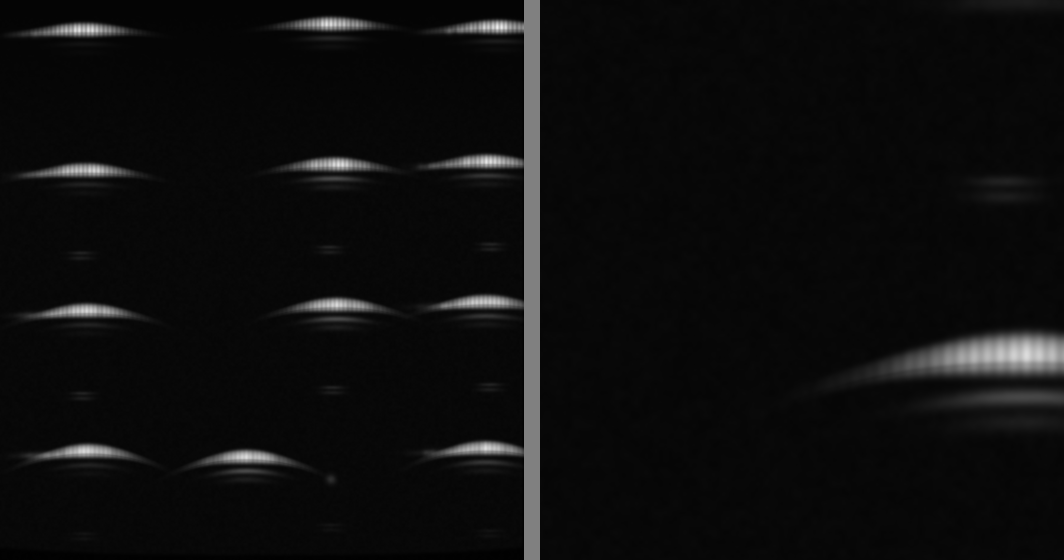
Left, the full canvas; right, a detail of the centre.
Reproduce this pattern procedurally as a WebGL 1 fragment shader.

```glsl
precision highp float;
// Grey echo scan: three columns by four rows of soft bright arcs on near-black grain.
// Each arc is a bent, tapered band with thin echoes below, a side smear and a faint
// ghost further down; the middle column swings to the left in the bottom row.

#define UNITS_TALL 768.0    // canvas height in drawing units
#define ROW_PITCH 192.5     // distance between rows
#define FIRST_ROW 41.0      // depth of the top row
#define ARC_REACH 54.0      // brightness falloff along an arc
#define ARC_HALF 9.5        // half thickness at the crest
#define ARC_GAIN 0.74       // peak brightness
#define ECHO_GAIN 0.25      // brightness of the first echo
#define GHOST_DROP 117.0    // depth of the ghost below its row
#define GHOST_GAIN 0.10
#define COMB_PITCH 6.0      // vertical ripple inside the arcs
#define FLOOR_GREY 0.029
#define GRAIN 0.016

uniform vec2 u_resolution;

float hash(vec2 p) {
  vec3 q = fract(vec3(p.xyx) * 0.1031);
  q += dot(q, q.yzx + 33.33);
  return fract((q.x + q.y) * q.z);
}

float noise(vec2 p) {
  vec2 i = floor(p), f = fract(p);
  f = f * f * (3.0 - 2.0 * f);
  return mix(mix(hash(i), hash(i + vec2(1.0, 0.0)), f.x),
             mix(hash(i + vec2(0.0, 1.0)), hash(i + vec2(1.0)), f.x), f.y);
}

float bell(float x, float width) {
  x /= width;
  return exp(-x * x);
}

// Column centre; the flags select the middle and right columns.
vec2 slotCentre(float row, float middle, float right, float swing) {
  float x = 115.0 + 2.0 * row;
  x = mix(x, 454.0 + 4.0 * row - 128.0 * swing, middle);
  x = mix(x, 666.0 + 16.0 * exp2(-4.0 * row), right);
  float lift = middle * (8.0 - 16.0 * swing) + right * (4.0 + 4.0 * row * (3.0 - row));
  return vec2(x, FIRST_ROW + ROW_PITCH * row - lift);
}

// Bright bent band with comb ripple and a fine dark split.
float arcBand(vec2 d, float row, float seed) {
  float halfThick = ARC_HALF * mix(0.42, 1.0, bell(d.x, 58.0));
  float v = d.y / halfThick;
  float profile = exp(-v * v * v * v) * (0.8 + 0.2 * bell(v - 0.05, 0.5));
  profile *= 1.0 - 0.12 * bell(v - 0.45, 0.16) - 0.15 * smoothstep(0.2, 1.0, v);
  float comb = 1.0 + (0.11 - 0.025 * row) * cos(6.28318 * d.x / COMB_PITCH);
  float streak = 0.88 + 0.24 * noise(vec2(d.x / 9.0 + 40.0, seed));
  return ARC_GAIN * profile * bell(d.x, ARC_REACH) * comb * streak;
}

// Thin layers that follow the arc below it.
float echoes(vec2 d, float gain) {
  return gain * (bell(d.y - 19.5, 4.0) * bell(d.x, 37.0)
               + 0.32 * bell(d.y - 31.0, 4.5) * bell(d.x, 30.0));
}

// Two short faint dashes.
float ghost(vec2 d) {
  float dashes = bell(d.y + 3.5, 2.6) + 0.8 * bell(d.y - 3.5, 3.0);
  return GHOST_GAIN * dashes * bell(d.x, 15.0);
}

// Dark field with fine grain, fading toward the top and the outer edges.
float background(vec2 p, float width) {
  float grain = 0.6 * noise(p / 4.5) + 0.4 * noise(p / 2.2 + 71.0) - 0.5;
  float depth = smoothstep(-60.0, 260.0, p.y);
  float side = abs(p.x / width - 0.5) * 2.0;
  float bottom = 765.0 - 10.0 * side * side * side;
  float edge = 1.0 - smoothstep(bottom - 8.0, bottom, p.y);
  edge *= 1.0 - smoothstep(width - 4.0, width, p.x);
  return (FLOOR_GREY * mix(0.5, 1.0, depth) + GRAIN * depth * grain)
       * mix(0.2, 1.0, edge);
}

void main() {
  vec2 p = gl_FragCoord.xy * UNITS_TALL / u_resolution.y;
  p.y = UNITS_TALL - p.y;
  float width = u_resolution.x * UNITS_TALL / u_resolution.y;
  float light = 0.0;

  for (int r = 0; r < 4; r++) {
    float row = float(r);
    float lower = step(0.5, row);
    float bend = 0.0007 + 0.0005 * row;
    for (int c = 0; c < 3; c++) {
      float col = float(c);
      float right = step(1.5, col);
      float middle = step(0.5, col) - right;
      float swing = middle * step(2.5, row);
      float seed = row * 7.0 + col * 3.0;
      vec2 centre = slotCentre(row, middle, right, swing);
      vec2 d = p - centre;
      vec2 bent = vec2(d.x, d.y - bend * d.x * d.x);
      light += arcBand(bent, row, seed);
      float echoGain = ECHO_GAIN * (0.4 + 0.6 * middle + 0.3 * right);
      light += echoes(bent, echoGain * mix(0.5, 1.0, lower));

      // Side smear on the outer columns
      float smear = bell(d.x + 62.0, 32.0) * bell(d.y - 4.0 - 0.03 * abs(d.x), 4.5);
      light += 0.17 * (1.0 - middle) * smear * (0.6 + 0.8 * noise(vec2(p.x / 8.0, seed)));

      // Ghost stays in the column when the arc swings away, with a small speck
      vec2 home = d - vec2(122.0 * swing + 12.0 * right - 6.0, 0.0);
      float fade = lower * (1.0 - 0.6 * step(2.5, row));
      light += fade * ghost(home - vec2(0.0, GHOST_DROP - 20.0 * swing));
      light += 0.14 * swing * bell(length(home - vec2(0.0, 31.0)), 6.5);
    }
  }

  float grey = background(p, width) + light;
  gl_FragColor = vec4(vec3(clamp(grey, 0.0, 1.0)), 1.0);
}
```
